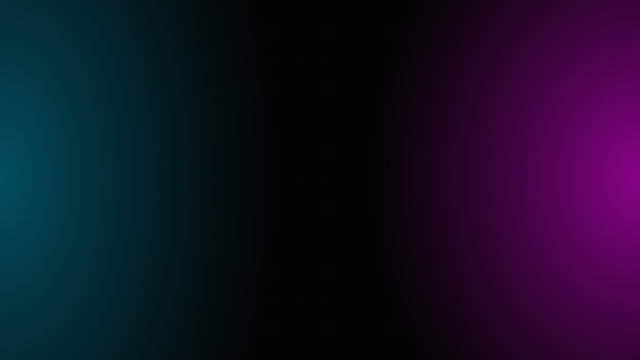
Write a Shadertoy shader that draws this background.

```glsl
// Dark backdrop with a teal glow at left, a magenta glow at right and a fine dot mesh.

const vec3 BASE_COLOR = vec3(0.010, 0.011, 0.012);
const vec3 TEAL = vec3(0.0, 0.295, 0.375);
const vec3 MAGENTA = vec3(0.535, 0.0, 0.535);

// Glow radii and mesh sizes are in units of the canvas height.
const vec2 TEAL_RADIUS = vec2(0.78, 1.30);
const vec2 MAGENTA_RADIUS = vec2(0.76, 0.92);
const float GLOW_HEIGHT = 0.51;
const float GLOW_FALLOFF = 1.25;
const float MESH_ROWS = 96.0;
const float DOT_RADIUS = 0.20;      // share of one mesh cell
const float DOT_SHADE = 0.14;       // darkening over the glows
const float DOT_LIGHT = 0.012;      // faint lift over the black

// Elliptical glow that fades from one at its centre to zero at its radius.
float glow(vec2 offset, vec2 radius) {
    return pow(max(1.0 - length(offset / radius), 0.0), GLOW_FALLOFF);
}

// Antialiased coverage of a regular grid of round dots.
float dotMesh(vec2 p) {
    vec2 cell = fract(p * MESH_ROWS) - 0.5;
    float blur = 0.5 * MESH_ROWS / iResolution.y;
    return 1.0 - smoothstep(DOT_RADIUS - blur, DOT_RADIUS + blur, length(cell));
}

void mainImage(out vec4 fragColor, in vec2 fragCoord) {
    vec2 p = fragCoord / iResolution.y;
    float aspect = iResolution.x / iResolution.y;

    // Side glows
    vec3 light = TEAL * glow(p - vec2(0.0, GLOW_HEIGHT), TEAL_RADIUS);
    light += MAGENTA * glow(p - vec2(aspect, GLOW_HEIGHT), MAGENTA_RADIUS);

    // Dot mesh
    float dots = dotMesh(p);
    vec3 color = BASE_COLOR + light * (1.0 - DOT_SHADE * dots);
    color += DOT_LIGHT * dots;

    fragColor = vec4(color, 1.0);
}
```
